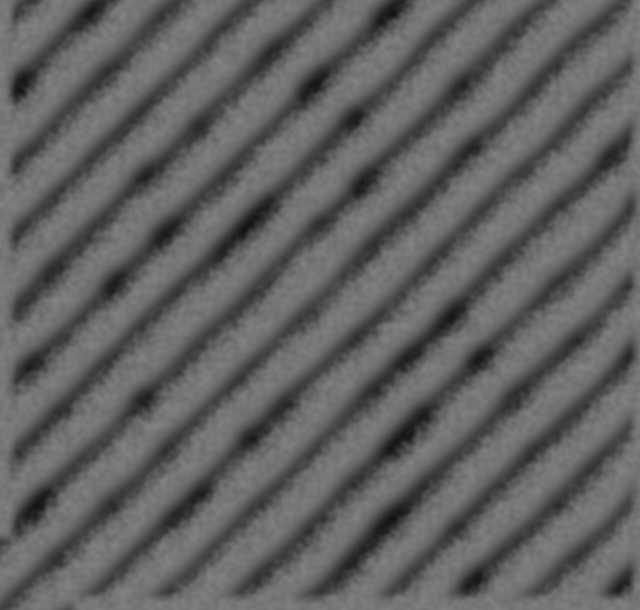
Write a Shadertoy shader that draws this pattern.

```glsl
#define CELLS vec2(8.67, 8.36)        // repeats across and down
#define PHASE 0.43                    // offset of the first stroke
#define STROKE_SIGMA 0.15             // softness, in stroke spacings
#define PAPER 0.472
#define INK 0.235
#define KNOT_INK 0.10
#define WOBBLE 0.10
#define GRAIN 0.075
#define MARGINS vec3(0.25, 0.18, 0.27) // left, right, bottom, in cells

vec2 gradientAt(vec2 cell) {
    uvec2 q = uvec2(ivec2(cell) + 4096) * uvec2(1597u, 3571u);
    uint h = q.x ^ (q.y * 747u);
    h = (h ^ (h >> 15)) * 73244475u;
    h = (h ^ (h >> 13)) * 12979u;
    h ^= h >> 16;
    float angle = float(h & 65535u) * 6.28318 / 65536.0;
    return vec2(cos(angle), sin(angle));
}

float gradientNoise(vec2 p) {
    vec2 i = floor(p), f = p - i;
    vec2 w = f * f * f * (f * (f * 6.0 - 15.0) + 10.0);
    vec2 e = vec2(1.0, 0.0);
    float low = mix(dot(gradientAt(i), f),
                    dot(gradientAt(i + e.xy), f - e.xy), w.x);
    float high = mix(dot(gradientAt(i + e.yx), f - e.yx),
                     dot(gradientAt(i + e.xx), f - e.xx), w.x);
    return mix(low, high, w.y);
}

// Distance inside the margins; strokes may leave through the top
// and through the lower left corner.
float insideMargins(vec2 cell) {
    vec2 toFarEdge = CELLS - cell;
    float inside = min(cell.x - MARGINS.x, toFarEdge.x - MARGINS.y);
    inside = min(inside, toFarEdge.y - MARGINS.z);
    return max(inside, 0.9 - length(vec2(cell.x, toFarEdge.y)));
}

void mainImage(out vec4 fragColor, in vec2 fragCoord) {
    vec2 uv = fragCoord / iResolution.xy;
    vec2 cell = vec2(uv.x, 1.0 - uv.y) * CELLS;

    // Mottled grain at two scales
    float mottle = gradientNoise(cell * 5.3 + 31.7);
    float speck = gradientNoise(cell * 11.0 + 7.3);
    float grain = 0.55 * mottle + 0.65 * speck;

    // Diagonal stroke coordinates
    float phase = cell.x + cell.y - PHASE + WOBBLE * gradientNoise(cell * 0.8 + 3.1);
    phase += 0.045 * mottle + 0.05 * speck;
    float stroke = floor(phase + 0.5);
    float across = phase - stroke;
    float along = cell.x - cell.y;

    // Uneven ink with dark knots along each stroke
    float flow = gradientNoise(vec2(along * 0.95 + stroke * 3.37, stroke * 5.0 + 0.35));
    float knot = smoothstep(0.12, 0.48, flow);
    float sigma = STROKE_SIGMA * (1.0 + 0.2 * flow + 0.1 * knot);

    // Soft profile with rounded ends
    float beyond = 2.0 * max(-insideMargins(cell), 0.0);
    float d = length(vec2(across, beyond)) / sigma;
    float coverage = exp(-0.5 * d * d);

    float ink = INK * (1.0 + 0.35 * flow) + KNOT_INK * knot;
    float shade = PAPER - ink * coverage + GRAIN * grain;
    fragColor = vec4(vec3(clamp(shade, 0.0, 1.0)), 1.0);
}
```
